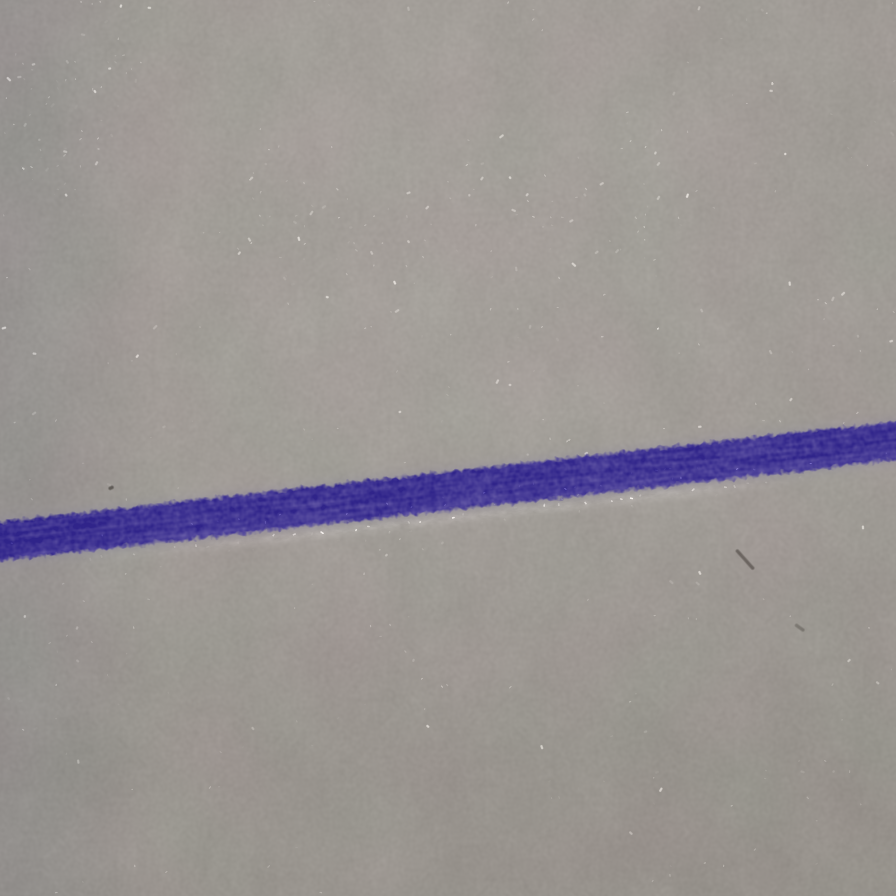
Reproduce this texture procedurally as a Shadertoy shader.

```glsl
#define PAPER_COLOR vec3(0.622, 0.603, 0.582)
#define INK_DARK vec3(0.17, 0.125, 0.54)
#define INK_LIGHT vec3(0.36, 0.315, 0.64)
#define LINE_START 0.396
#define LINE_SLOPE 0.112
#define LINE_HALF_WIDTH 0.0213
#define EDGE_ROUGHNESS 0.0045
#define EDGE_SOFTNESS 0.0028
#define GRAIN_AMOUNT 0.022
#define SPECK_DENSITY 0.10

vec2 hash22(vec2 p) {
    vec3 q = fract(p.xyx * vec3(0.1031, 0.1030, 0.0973));
    q += dot(q, q.yzx + 33.33);
    return fract((q.xx + q.yz) * q.zy);
}

float gradientDot(vec2 cell, vec2 corner, vec2 f) {
    return dot(hash22(cell + corner + 57.0) * 2.0 - 1.0, f - corner);
}

// Gradient noise, roughly -0.7 to 0.7
float gradientNoise(vec2 p) {
    vec2 i = floor(p), f = fract(p);
    vec2 u = f * f * f * (f * (f * 6.0 - 15.0) + 10.0);
    float low = mix(gradientDot(i, vec2(0, 0), f), gradientDot(i, vec2(1, 0), f), u.x);
    float high = mix(gradientDot(i, vec2(0, 1), f), gradientDot(i, vec2(1, 1), f), u.x);
    return mix(low, high, u.y);
}

float fbm(vec2 p) {
    float sum = 0.0, amplitude = 0.6;
    for (int i = 0; i < 4; i++) {
        sum += amplitude * gradientNoise(p);
        p = mat2(1.6, 1.2, -1.2, 1.6) * p + 7.3;
        amplitude *= 0.55;
    }
    return sum;
}

float segmentDistance(vec2 p, vec2 a, vec2 b) {
    vec2 pa = p - a, ba = b - a;
    return length(pa - ba * clamp(dot(pa, ba) / dot(ba, ba), 0.0, 1.0));
}

// Small bright fibres, one candidate per grid cell
float specks(vec2 uv, float scale, float density) {
    vec2 cell = floor(uv * scale);
    vec2 pick = hash22(cell + 11.0);
    vec2 center = 0.25 + 0.5 * hash22(cell + 83.0);
    vec2 fibre = 0.16 * (hash22(cell + 151.0) - 0.5);
    float d = segmentDistance(fract(uv * scale), center - fibre, center + fibre);
    return step(pick.x, density) * pick.y * (1.0 - smoothstep(0.02, 0.13, d));
}

float darkMark(vec2 uv, vec2 a, vec2 b) {
    return 1.0 - smoothstep(0.0005, 0.0032, segmentDistance(uv, a, b));
}

vec3 paper(vec2 uv) {
    vec3 color = PAPER_COLOR;

    // Uneven light: brightest above the middle, warm and dim at lower right
    color += 0.022 * (1.0 - smoothstep(0.0, 0.65, length(uv - vec2(0.5, 0.75))));
    color -= vec3(0.035, 0.033, 0.037) * smoothstep(0.5, 0.0, uv.y) * (0.5 + 0.5 * uv.x);
    color -= vec3(0.035, 0.03, 0.018) * smoothstep(0.2, 0.0, uv.x);

    // Broad mottling, faint colour blotches and fine grain
    color += 0.035 * fbm(uv * vec2(13.0, 10.0));
    color += vec3(0.014, -0.007, 0.006) * gradientNoise(uv * 9.0 + 31.0);
    color += GRAIN_AMOUNT * fbm(uv * vec2(85.0, 70.0) + 5.0);
    color += GRAIN_AMOUNT * gradientNoise(uv * 190.0);

    // Pale fibres gather in the upper part
    float gather = 0.4 + smoothstep(0.5, 0.9, uv.y);
    gather *= smoothstep(-0.2, 0.25, gradientNoise(uv * 6.0 + 2.0));
    color += 0.25 * specks(uv, 62.0, SPECK_DENSITY * gather);
    color += 0.13 * specks(uv + 0.37, 105.0, SPECK_DENSITY * gather);

    // Stray dark marks
    color -= 0.24 * darkMark(uv, vec2(0.123, 0.455), vec2(0.125, 0.456));
    color -= 0.20 * darkMark(uv, vec2(0.823, 0.385), vec2(0.840, 0.366));
    color -= 0.13 * darkMark(uv, vec2(0.889, 0.302), vec2(0.896, 0.297));
    return color;
}

void mainImage(out vec4 fragColor, in vec2 fragCoord) {
    vec2 uv = fragCoord / iResolution.xy;
    float across = (uv.y - LINE_START - LINE_SLOPE * uv.x) / sqrt(1.0 + LINE_SLOPE * LINE_SLOPE);
    float along = uv.x + LINE_SLOPE * across;
    vec2 stroke = vec2(along, across);
    vec3 color = paper(uv);

    // Pale burnished rim below the stroke, with glints
    float rim = exp(-pow((across + 0.031) / 0.006, 2.0));
    float rimSpan = smoothstep(0.02, 0.35, along) * (1.0 - smoothstep(0.7, 0.95, along));
    color += rim * rimSpan * (0.045 + 0.10 * fbm(stroke * vec2(55.0, 120.0)));
    color += 0.32 * rim * rimSpan * specks(stroke, 85.0, 0.5);

    // Bluish bleed around the ink
    float bleed = exp(-max(abs(across) - LINE_HALF_WIDTH, 0.0) / 0.0045);
    color = mix(color, vec3(0.54, 0.52, 0.64), 0.4 * bleed);

    // Rough-edged stroke
    float wobble = gradientNoise(uv * 130.0) + 0.7 * gradientNoise(uv * 230.0 + 9.0);
    wobble += 0.4 * gradientNoise(vec2(along * 14.0, 3.0));
    float edge = abs(across) - LINE_HALF_WIDTH + EDGE_ROUGHNESS * wobble;
    float coverage = 1.0 - smoothstep(-EDGE_SOFTNESS, EDGE_SOFTNESS, edge);

    // Lengthwise streaks, waxy grain and a paler lower edge
    float tone = 0.36 + 0.55 * gradientNoise(stroke * vec2(16.0, 210.0));
    tone += 0.55 * gradientNoise(uv * 115.0 + 17.0) + 0.45 * gradientNoise(uv * 215.0);
    tone += 0.25 * gradientNoise(vec2(along * 8.0, 21.0));
    tone += 0.22 * smoothstep(0.0, -LINE_HALF_WIDTH, across);
    tone -= 0.25 * smoothstep(0.2, 0.0, along);
    vec3 ink = mix(INK_DARK, INK_LIGHT, clamp(tone, 0.0, 1.15));
    ink += 0.22 * specks(stroke + 0.5, 110.0, 0.16) * smoothstep(0.008, -0.018, across);

    color = mix(color, ink, 0.96 * coverage);
    fragColor = vec4(clamp(color, 0.0, 1.0), 1.0);
}
```
